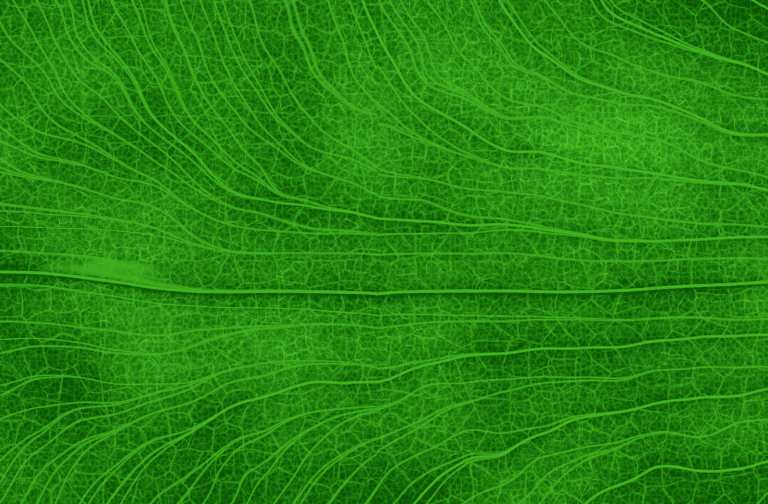
This texture is drawn by a WebGL 2 fragment shader. Its source:

```glsl
#version 300 es
precision highp float;
// Backlit green leaf: forking curved veins over a fine net of veinlets.
uniform vec2 u_resolution;
out vec4 fragColor;

float hash(vec2 p) {
  return fract(sin(dot(p, vec2(127.1, 311.7))) * 43758.5453);
}

float noise(vec2 p) {
  vec2 i = floor(p), f = fract(p);
  f = f * f * (3.0 - 2.0 * f);
  return mix(mix(hash(i), hash(i + vec2(1, 0)), f.x),
             mix(hash(i + vec2(0, 1)), hash(i + vec2(1, 1)), f.x), f.y);
}

// Distance to the nearest border of an irregular cell pattern, in cell units.
float cellBorder(vec2 p) {
  vec2 base = floor(p), near = vec2(0), next = vec2(9);
  float d1 = 99.0, d2 = 99.0;
  for (int y = -1; y <= 1; y++) {
    for (int x = -1; x <= 1; x++) {
      vec2 c = base + vec2(x, y);
      vec2 r = c + 0.1 + 0.8 * vec2(hash(c), hash(c + 57.3)) - p;
      float d = dot(r, r);
      if (d < d1) {
        d2 = d1; next = near;
        d1 = d; near = r;
      } else if (d < d2) {
        d2 = d; next = r;
      }
    }
  }
  return (d2 - d1) / (2.0 * length(next - near) + 1e-4);
}

// Signed height above the midrib.
float ribHeight(vec2 p) {
  return p.y - 0.423 - 0.038 * (1.0 - smoothstep(0.0, 0.42, p.x))
       - 0.016 * smoothstep(1.15, 1.55, p.x)
       + 0.006 * exp(-abs(p.x - 0.75) / 0.05) - 0.005 * (noise(p * 9.0) - 0.5);
}

// Flow value whose level lines are the side veins: flat at right, steep at left.
float flow(vec2 p, float waviness) {
  float h = ribHeight(p);
  h *= 1.0 + waviness * (0.3 * noise(p * 4.0 + 3.0) + 0.09 * noise(p * 13.0) - 0.2);
  float bend = (p.x + 0.35) * (p.x + 0.35);
  return h / (1.0 + 10.5 * exp(-bend) * abs(h));
}

// Length of the flow gradient.
float flowSlope(vec2 p, float waviness) {
  float c = flow(p, waviness), e = 0.003;
  return length(vec2(flow(p + vec2(e, 0), waviness) - c,
                     flow(p + vec2(0, e), waviness) - c)) / e;
}

float vein(float d, float halfWidth) {
  return 1.0 - smoothstep(0.0, max(halfWidth, 1.2 / u_resolution.y), d);
}

void main() {
  vec2 p = gl_FragCoord.xy / u_resolution.y;

  // Side veins: each band between two main veins splits where it grows wide.
  float q = flow(p, 1.0) / 0.1, band = floor(q);
  q -= band;
  float scale = 0.1 / max(flowSlope(p, 1.0), 0.02);
  float width = 0.1 / max(flowSlope(p, 0.0), 0.02) * (1.35 - 0.35 * p.x);
  float mainDist = min(q, 1.0 - q) * scale;
  float lo = 0.0, hi = 1.0, id = band, forkDist = 9.0;
  for (int k = 0; k < 5; k++) {
    float rnd = hash(vec2(id, float(k) + 4.7));
    float open = smoothstep(0.05, 0.115, width * (0.75 + 0.5 * rnd));
    float side = step(0.5, fract(rnd * 7.0));
    float mid = mix(lo, hi, mix(side, 0.38 + 0.24 * rnd, open));
    forkDist = min(forkDist, abs(q - mid) * scale);
    if (q < mid) { hi = mid; id = id * 2.0 + 0.3; }
    else { lo = mid; id = id * 2.0 + 1.3; }
    width *= 0.5;
  }

  // Veinlet nets at three sizes, bent a little and partly faded.
  vec2 w = p + 0.012 * vec2(noise(p * 28.0), noise(p * 28.0 + 40.0));
  float coarse = vein(cellBorder(w * 18.0) / 18.0, 0.0036);
  float medium = vein(cellBorder(w * 39.0 + 11.0) / 39.0, 0.0032);
  float fine = vein(cellBorder(w * 88.0 + 23.0) / 88.0, 0.0032);
  coarse *= 0.6 + 0.4 * smoothstep(0.2, 0.5, noise(p * 20.0 + 8.0));
  medium *= 0.35 + 0.65 * smoothstep(0.2, 0.6, noise(p * 30.0 + 19.0));

  // Broad light and shade over the blade.
  float v = 0.2 + 0.5 * (noise(p * 2.6 + 5.0) - 0.5) + 0.36 * (noise(p * 7.0) - 0.5);
  v += 0.2 * exp(-6.0 * dot(p - vec2(1.38, 0.62), p - vec2(1.38, 0.62)));
  v -= 0.32 * exp(-9.0 * dot(p - vec2(1.5, 1.0), p - vec2(1.5, 1.0)));
  v -= 0.34 * exp(-9.0 * dot(p - vec2(1.5, 0.0), p - vec2(1.5, 0.0)));
  v -= 0.32 * exp(-70.0 * dot(p - vec2(0.12, 0.19), p - vec2(0.12, 0.19)));
  v += 0.34 * (noise(p * 140.0) - 0.5);

  // Shadows beside the veins, then the veins themselves.
  float h = ribHeight(p);
  v -= 0.2 * exp(-mainDist / 0.016) + 0.12 * exp(-forkDist / 0.01);
  v -= 0.22 * exp(-abs(h + 0.006) / 0.012);
  v += 0.24 * fine + 0.29 * medium;
  v = mix(v, max(v, 0.0) * 0.35 + 0.65, 0.8 * coarse);
  v = mix(v, 0.93, 0.88 * vein(forkDist, 0.0042));
  v = mix(v, 0.97, 0.92 * vein(mainDist, 0.0046));
  v = mix(v, 0.95, 0.9 * vein(abs(h), 0.0048));
  v = mix(v, 0.0, 0.7 * vein(abs(h + 0.006), 0.004));

  v = clamp(v, -0.1, 1.1);
  vec3 tone = vec3(pow(max(v, 0.0), 1.15), v, pow(max(v, 0.0), 1.3));
  fragColor = vec4(vec3(0.05, 0.36, 0.02) + vec3(0.23, 0.36, 0.11) * tone, 1.0);
}
```
